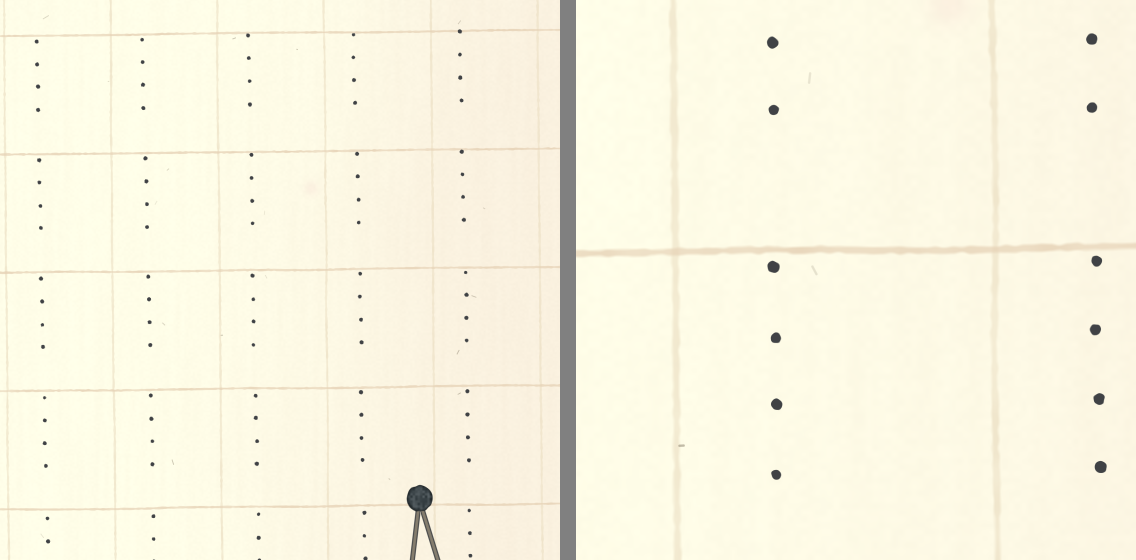
Left: the whole. Right: its middle third, enlarged.
Reproduce this pattern procedurally as a WebGL 1 fragment shader.

```glsl
precision highp float;
// Aged cream paper ruled with a faint, slightly skewed grid and columns of
// four ink dots, plus a round-headed pin with two legs at the lower edge.
// Skewed repeats place rules and dots; hashes and noise add wear and flecks.

uniform vec2 u_resolution;

#define RULE_PITCH vec2(0.1906, 0.2115)
#define RULE_START vec2(0.0063, 0.0645)
#define RULE_SKEW vec2(-0.0091, 0.0112)
#define RULE_HALF_WIDTH 0.0021
#define DOT_PITCH vec2(0.1891, 0.2133)
#define DOT_START vec2(0.0646, 0.0722)
#define DOT_SKEW vec2(-0.0225, 0.0180)
#define DOT_STEP 0.0407
#define DOT_RADIUS 0.0034
#define INK vec3(0.25, 0.26, 0.27)
#define PAPER_LIGHT vec3(1.00, 0.995, 0.91)
#define PAPER_WARM vec3(0.98, 0.945, 0.875)

float hash(vec2 p) {
  return fract(sin(dot(p, vec2(127.1, 311.7))) * 43758.5453);
}

float noise(vec2 p) {
  vec2 i = floor(p), f = fract(p);
  f = f * f * (3.0 - 2.0 * f);
  return mix(mix(hash(i), hash(i + vec2(1.0, 0.0)), f.x),
             mix(hash(i + vec2(0.0, 1.0)), hash(i + 1.0), f.x), f.y);
}

float coverage(float d) {
  float aa = 0.75 / min(u_resolution.x, u_resolution.y);
  return 1.0 - smoothstep(-aa, aa, d);
}

float segment(vec2 p, vec2 a, vec2 b) {
  vec2 ab = b - a;
  return length(p - a - ab * clamp(dot(p - a, ab) / dot(ab, ab), 0.0, 1.0));
}

// Warmer towards the lower right, with laid stripes and fine grain
vec3 paper(vec2 p) {
  float warmth = p.x + 0.14 * p.y + 0.12 * (noise(p * 5.0) - 0.5);
  vec3 c = mix(PAPER_LIGHT, PAPER_WARM, smoothstep(0.35, 1.02, warmth));
  float laid = noise(vec2(p.x * 110.0, p.y * 7.0)) - 0.5;
  float grain = noise(p * 260.0) - 0.5;
  c += vec3(0.006, 0.010, 0.012) * laid + 0.012 * grain;
  float stain = exp(-dot(p - vec2(0.556, 0.336), p - vec2(0.556, 0.336)) * 6000.0);
  return c - stain * vec3(0.01, 0.04, 0.025);
}

// Strength of upright (x) and level (y) rules, with uneven ink
vec2 rules(vec2 p) {
  vec2 wobble = 0.0022 * (vec2(noise(p.yx * 9.0), noise(p * 9.0 + 40.0)) - 0.5);
  vec2 q = p + RULE_SKEW * p.yx - RULE_START + wobble;
  vec2 d = abs(fract(q / RULE_PITCH + 0.5) - 0.5) * RULE_PITCH;
  d += 0.0014 * (noise(p * 190.0) - 0.5);
  vec2 ink = 1.0 - smoothstep(RULE_HALF_WIDTH * 0.3, RULE_HALF_WIDTH * 1.5, d);
  return ink * (0.75 + 0.35 * noise(p * 60.0));
}

// Four dots per cell, shifted slightly as a group and one by one
float dots(vec2 p) {
  vec2 q = p - DOT_START;
  q += DOT_SKEW * q.yx;
  vec2 cell = floor(q / DOT_PITCH + vec2(0.5, 0.15));
  q -= cell * DOT_PITCH;
  q += 0.004 * (vec2(hash(cell + 3.0), hash(cell + 8.0)) - 0.5);
  float k = clamp(floor(q.y / DOT_STEP + 0.5), 0.0, 3.0);
  vec2 id = cell * 4.0 + vec2(0.0, k);
  q.y -= k * DOT_STEP;
  q += 0.0018 * (vec2(hash(id + 17.0), hash(id + 29.0)) - 0.5);
  float radius = DOT_RADIUS * mix(0.78, 1.08, sqrt(hash(id + 51.0)));
  return coverage(length(q) - radius + 0.0008 * (noise(p * 420.0) - 0.5));
}

// Sparse short fibres, each turned at random
float flecks(vec2 p) {
  vec2 id = floor(p * 9.0);
  vec2 q = fract(p * 9.0) - 0.2 - 0.6 * vec2(hash(id + 5.0), hash(id + 9.0));
  float turn = 6.2832 * hash(id + 13.0);
  vec2 reach = vec2(cos(turn), sin(turn)) * mix(0.005, 0.05, hash(id + 21.0));
  float d = segment(q, -reach, reach) / 9.0 - 0.0007;
  return coverage(d) * step(0.8, hash(id + 33.0)) * mix(0.15, 0.5, hash(id + 41.0));
}

// Round head over two splayed, dark-edged legs
vec3 drawPin(vec3 c, vec2 p) {
  float legs = min(segment(p, vec2(0.747, 0.91), vec2(0.734, 1.02)),
                   segment(p, vec2(0.754, 0.91), vec2(0.788, 1.02)));
  vec3 legColor = mix(vec3(0.52, 0.49, 0.43), INK, smoothstep(0.001, 0.0042, legs));
  c = mix(c, legColor, coverage(legs - 0.0045));
  float head = length(p - vec2(0.749, 0.890)) - 0.0232;
  head += 0.002 * (noise(p * 120.0) - 0.5);
  vec3 headColor = INK + vec3(0.0, 0.025, 0.03) + 0.16 * (noise(p * 230.0) - 0.5);
  headColor *= mix(1.0, 0.65, smoothstep(-0.006, 0.0, head));
  return mix(c, headColor, coverage(head));
}

void main() {
  vec2 p = gl_FragCoord.xy / u_resolution;
  p.y = 1.0 - p.y;
  vec3 color = paper(p);
  vec2 rule = rules(p);
  color = mix(color, vec3(0.92, 0.87, 0.76), 0.65 * rule.x);
  color = mix(color, vec3(0.90, 0.82, 0.71), 0.80 * rule.y);
  color = mix(color, vec3(0.50, 0.46, 0.38), flecks(p));
  color = mix(color, INK, dots(p));
  color = drawPin(color, p);
  gl_FragColor = vec4(clamp(color, 0.0, 1.0), 1.0);
}
```
